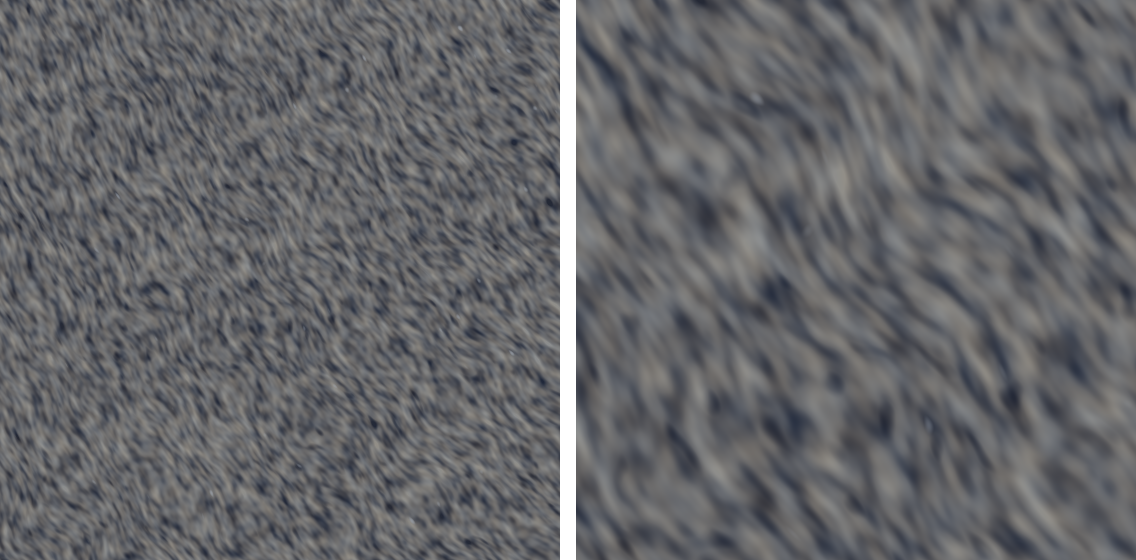
Left, the full canvas; right, a detail of the centre.
A three.js fragment shader for this texture:

```glsl
// Brushed, fibrous grey surface with short slanting streaks and blue-black pits.
// Layers of gradient noise are stretched along a gently wandering grain direction,
// then their summed tone is mapped to a cool-dark to neutral-light colour ramp.

varying vec2 vUv;

const vec3 DARK_COLOR  = vec3(0.250, 0.262, 0.298);
const vec3 MID_COLOR   = vec3(0.402, 0.403, 0.412);
const vec3 LIGHT_COLOR = vec3(0.492, 0.490, 0.486);
const vec3 GLINT_COLOR = vec3(0.620, 0.650, 0.690);
const vec3 WARM_SHIFT  = vec3(0.030, 0.004, -0.030);

const float GRAIN_ANGLE = -0.95;               // radians, falling to the right
const float GRAIN_FAN   = -0.20;               // turn of the grain from left to right
const float WANDER_SIZE = 9.0;
const float WANDER      = 0.020;

// Cells per canvas: along the grain, across the grain
const vec2 BROAD_CELLS  = vec2(18.0, 44.0);
const vec2 STREAK_CELLS = vec2(30.0, 84.0);
const vec2 FINE_CELLS   = vec2(58.0, 140.0);
const vec2 PIT_CELLS    = vec2(30.0, 66.0);
const vec2 GLINT_CELLS  = vec2(36.0, 70.0);
const vec2 TINT_CELLS   = vec2(40.0, 80.0);

const float TONE_GAIN   = 3.5;                 // brings the tone to unit deviation
const float LIGHT_TONE  = 1.6;                 // tone at which LIGHT_COLOR is reached
const float DARK_TONE   = 1.85;                // tone at which DARK_COLOR is reached
const float PIT_DEPTH   = 1.7;
const float PATCH_CELLS = 5.0;

float hash(vec2 cell) {
  vec3 q = fract(vec3(cell.xyx) * vec3(0.1031, 0.1030, 0.0973));
  q += dot(q, q.yzx + 33.33);
  return fract((q.x + q.y) * q.z);
}

// Dot product of a corner's random unit gradient with the offset from it
float corner(vec2 cell, vec2 offset) {
  float angle = 6.28319 * hash(cell);
  return dot(vec2(cos(angle), sin(angle)), offset);
}

float gradientNoise(vec2 p) {
  vec2 i = floor(p);
  vec2 f = fract(p);
  vec2 w = f * f * f * (f * (f * 6.0 - 15.0) + 10.0);
  vec2 e = vec2(1.0, 0.0);
  float low  = mix(corner(i, f), corner(i + e, f - e), w.x);
  float high = mix(corner(i + e.yx, f - e.yx), corner(i + e.xx, f - e.xx), w.x);
  return mix(low, high, w.y);
}

// Noise layer with its own seed, kept at positive cell numbers
float layer(vec2 p, vec2 cells, float seed) {
  return gradientNoise(p * cells + 200.0 + seed * vec2(17.37, 31.73));
}

// Position along and across the bent grain
vec2 grainSpace(vec2 uv) {
  vec2 p = uv - 0.5;
  vec2 along = vec2(cos(GRAIN_ANGLE), sin(GRAIN_ANGLE));
  vec2 g = vec2(dot(p, along), dot(p, vec2(-along.y, along.x)));
  g.y += GRAIN_FAN * g.x * p.x;
  g.y += WANDER * layer(p, vec2(WANDER_SIZE), 1.0);
  return g;
}

vec3 toneColor(float tone) {
  vec3 color = mix(MID_COLOR, LIGHT_COLOR, max(tone, 0.0) / LIGHT_TONE);
  return mix(color, DARK_COLOR, max(-tone, 0.0) / DARK_TONE);
}

void main() {
  vec2 g = grainSpace(vUv);
  float patches = layer(vUv, vec2(PATCH_CELLS), 2.0);

  // Streaks of three sizes over a faint large mottling
  float tone = layer(g, STREAK_CELLS, 3.0)
             + 0.60 * layer(g, BROAD_CELLS, 4.0)
             + 0.55 * layer(g, FINE_CELLS, 5.0)
             + 0.18 * patches;
  tone *= TONE_GAIN;

  // Scattered deep pits, gathered in loose groups
  float pit = smoothstep(0.32, 0.62, layer(g, PIT_CELLS, 6.0) - 0.20 * patches);
  tone -= PIT_DEPTH * pit;

  // Warm and cool tint, then rare pale glints
  vec3 color = toneColor(clamp(tone, -3.2, 2.8));
  color += WARM_SHIFT * layer(g, TINT_CELLS, 7.0);
  float glint = smoothstep(0.50, 0.72, layer(g, GLINT_CELLS, 8.0));
  color = mix(color, GLINT_COLOR, 0.8 * glint);

  gl_FragColor = vec4(color, 1.0);
}
```
